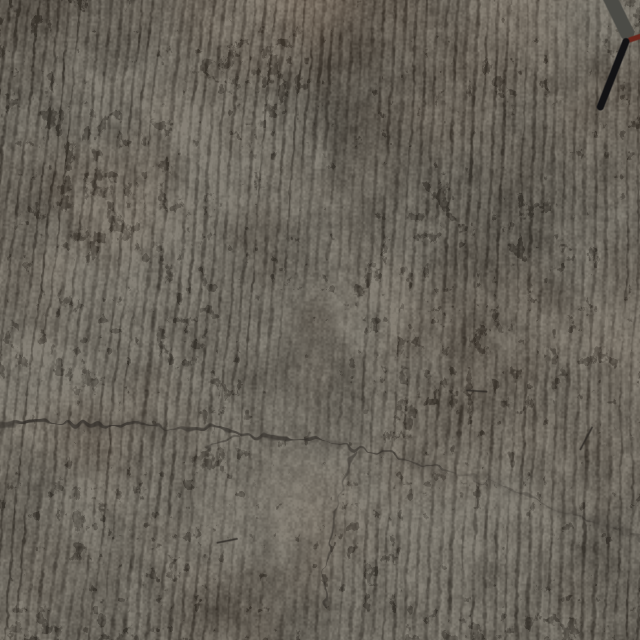
A WebGL 1 fragment shader for this texture:

```glsl
precision highp float;
// Weathered broom-finished concrete: about sixty leaning grooves across, worn
// away in patches, with stains, grit, pits, a branching crack and some debris.
// Every layer adjusts one tone value that is finally mapped to a colour ramp.
uniform vec2 u_resolution;

const float GROOVES = 60.0;       // grooves across the canvas
const float LEAN_LEFT = 0.11;     // sideways drift per unit height
const float LEAN_RIGHT = 0.02;
const float GROOVE_DEPTH = 0.70;
const float RIDGE_LIGHT = 0.13;
const float BASE_TONE = 0.80;
const float STAIN_AMOUNT = 0.85;
const float MOTTLE_AMOUNT = 0.55;
const float GRIT_AMOUNT = 0.62;
const float PIT_DEPTH = 0.50;
const float CRACK_WIDTH = 0.0018;
const vec3 DARK = vec3(0.27, 0.25, 0.22);
const vec3 LIGHT = vec3(0.49, 0.47, 0.43);
const vec3 WARM_TINT = vec3(0.024, 0.0, -0.012);
const vec3 CRACK_COLOR = vec3(0.17, 0.155, 0.14);
const vec3 RUBBER = vec3(0.07, 0.07, 0.08);
const vec3 METAL = vec3(0.30, 0.30, 0.28);
const vec3 RED_CLIP = vec3(0.42, 0.15, 0.11);

float hash(vec2 p) {
  vec3 q = fract(vec3(p.xyx) * 0.1031);
  q += dot(q, q.yzx + 33.33);
  return fract((q.x + q.y) * q.z);
}

float noise(vec2 p) {
  vec2 i = floor(p), f = fract(p);
  f = f * f * (3.0 - 2.0 * f);
  return mix(mix(hash(i), hash(i + vec2(1, 0)), f.x),
             mix(hash(i + vec2(0, 1)), hash(i + vec2(1, 1)), f.x), f.y);
}

float fbm(vec2 p) {
  float sum = 0.0, gain = 0.5;
  for (int i = 0; i < 4; i++) {
    sum += gain * noise(p);
    p = p * 2.03 + 17.3;
    gain *= 0.5;
  }
  return sum / 0.9375;
}

float blob(vec2 p, vec2 center, vec2 radius) {
  vec2 d = (p - center) / radius;
  return exp(-dot(d, d));
}

float segment(vec2 p, vec2 a, vec2 b) {
  vec2 ab = b - a;
  return length(p - a - ab * clamp(dot(p - a, ab) / dot(ab, ab), 0.0, 1.0));
}

// Coverage of a shape edge at the given distance, softened by one pixel.
float cover(float dist, float halfWidth) {
  float px = 1.0 / u_resolution.y;
  return 1.0 - smoothstep(halfWidth - px, halfWidth + px, dist);
}

// How far the grooves have been rubbed away, 0 to 1.
float wearAt(vec2 p) {
  float band = (p.x - 0.42 - 0.14 * p.y) / 0.065;
  float wear = 0.7 * exp(-band * band);
  wear += 0.5 * blob(p, vec2(0.82, 0.50), vec2(0.18, 0.09));
  wear += 0.5 * blob(p, vec2(0.33, 0.20), vec2(0.17, 0.10));
  return clamp(wear + 1.4 * (fbm(p * 8.0 + 4.0) - 0.5), 0.0, 1.0);
}

float grooveTone(vec2 p, float wear) {
  float lean = mix(LEAN_LEFT, LEAN_RIGHT, p.x);
  float across = (p.x - lean * (p.y - 0.5)) * GROOVES;
  across += 0.5 * (noise(p * vec2(9, 5)) - 0.5) + 0.22 * (noise(p * vec2(70, 30)) - 0.5);
  float id = floor(across);
  float side = fract(across) - 0.5 + 0.16 * (noise(p * vec2(200, 130)) - 0.5);
  float width = mix(0.17, 0.32, hash(vec2(id, 5.0)));
  float along = noise(vec2(id * 3.7, p.y * 34.0));
  float depth = mix(0.6, 1.0, hash(vec2(id, 9.0))) * mix(0.4, 1.2, along);
  float groove = 1.0 - smoothstep(0.03, width, abs(side));
  float ridge = smoothstep(0.15, 0.3, side) * (1.0 - smoothstep(0.36, 0.5, side));
  return (RIDGE_LIGHT * ridge - GROOVE_DEPTH * depth * groove) * (1.0 - 0.85 * wear);
}

float stainTone(vec2 p) {
  float dark = 0.42 * blob(p, vec2(0.0, 0.80), vec2(0.11, 0.16));
  dark += 0.30 * blob(p, vec2(0.49, 0.88), vec2(0.15, 0.14));
  dark += 0.28 * blob(p, vec2(0.70, 0.65), vec2(0.15, 0.10));
  dark += 0.32 * blob(p, vec2(0.34, 0.06), vec2(0.06, 0.04));
  float pale = 0.30 * blob(p, vec2(0.50, 0.75), vec2(0.018, 0.04));
  return STAIN_AMOUNT * (fbm(p * 5.0 + 21.0) - 0.5) - dark + pale;
}

// Ragged dark chips that gather in clusters.
float pits(vec2 p) {
  float cluster = smoothstep(0.40, 0.70, fbm(p * 9.0 + 2.0));
  float limit = mix(0.76, 0.60, cluster);
  return smoothstep(limit, limit + 0.09, fbm(p * vec2(75, 62) + 31.0));
}

float crack(vec2 p) {
  vec2 q = p + 0.012 * (vec2(noise(p * 18.0), noise(p * 18.0 + 40.0)) - 0.5);
  q += 0.011 * (vec2(noise(p * 85.0), noise(p * 85.0 + 90.0)) - 0.5);
  float width = CRACK_WIDTH * mix(0.3, 1.9, noise(p * 45.0));
  float toTrunk = abs(q.y - 0.34 + 0.19 * pow(max(q.x, 0.0), 2.6));
  float faded = mix(1.0, 0.5, smoothstep(0.62, 0.72, p.x));
  float trunk = cover(toTrunk, width) * faded;
  float smudge = 0.35 * exp(-toTrunk * 150.0) * smoothstep(0.35, 0.7, noise(p * 40.0 + 8.0));
  float branch = min(segment(q, vec2(0.55, 0.295), vec2(0.515, 0.16)),
                     segment(q, vec2(0.515, 0.16), vec2(0.505, 0.05)));
  float twig = segment(q, vec2(0.37, 0.322), vec2(0.32, 0.295));
  float lines = max(trunk, 0.75 * cover(min(branch, twig), 0.8 * width));
  return max(lines * mix(0.3, 1.0, noise(p * 22.0)), smudge);
}

void main() {
  vec2 p = gl_FragCoord.xy / u_resolution;

  // Concrete surface
  float wear = wearAt(p);
  float grit = 0.55 * noise(p * 290.0) + 0.45 * noise(p * vec2(150, 105) + 13.0) - 0.5;
  float tone = BASE_TONE + grooveTone(p, wear) + stainTone(p) + GRIT_AMOUNT * grit;
  tone += MOTTLE_AMOUNT * (fbm(p * vec2(34, 22) + 7.0) - 0.5);
  tone -= 0.10 * wear + PIT_DEPTH * pits(p);
  vec3 color = mix(DARK, LIGHT, clamp(tone, -0.2, 1.15));
  float warmth = fbm(p * 6.0 + 60.0) - 0.5 + 0.6 * blob(p, vec2(0.48, 1.0), vec2(0.2, 0.1));
  color += WARM_TINT * max(warmth, -0.12);

  // Crack and loose twigs
  color = mix(color, CRACK_COLOR, 0.85 * crack(p));
  float twigs = min(segment(p, vec2(0.73, 0.39), vec2(0.76, 0.388)),
                min(segment(p, vec2(0.907, 0.298), vec2(0.925, 0.332)),
                    segment(p, vec2(0.34, 0.152), vec2(0.37, 0.158))));
  color = mix(color, CRACK_COLOR, 0.8 * cover(twigs, 0.0014));

  // Stand foot in the upper right corner
  color = mix(color, METAL, cover(segment(p, vec2(0.945, 1.02), vec2(0.98, 0.948)), 0.011));
  color = mix(color, RED_CLIP, cover(segment(p, vec2(0.985, 0.938), vec2(1.0, 0.943)), 0.004));
  color = mix(color, RUBBER, cover(segment(p, vec2(0.938, 0.833), vec2(0.978, 0.935)), 0.0055));
  gl_FragColor = vec4(color, 1.0);
}
```
